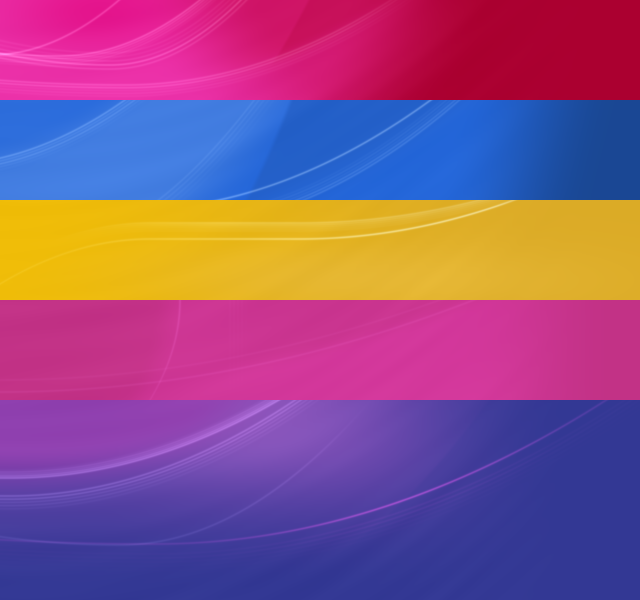
A WebGL 2 fragment shader for this background:

```glsl
#version 300 es
precision highp float;
uniform vec2 u_resolution;
out vec4 outColor;

const float BAND_COUNT = 6.0;     // the last band is two units tall
const float LINE_WIDTH = 0.012;
const float FIBRE_GAIN = 0.022;
const int BUNDLE_SIZE = 5;
const vec3 CRIMSON = vec3(0.67, 0.0, 0.19);
const vec3 ROSE = vec3(0.81, 0.08, 0.40);
const vec3 HOT_PINK = vec3(0.92, 0.19, 0.66);
const vec3 DEEP_PINK = vec3(0.89, 0.06, 0.53);
const vec3 AZURE = vec3(0.14, 0.40, 0.85);
const vec3 PALE_BLUE = vec3(0.26, 0.49, 0.88);
const vec3 SHADE_BLUE = vec3(0.14, 0.37, 0.77);
const vec3 NAVY = vec3(0.10, 0.28, 0.58);
const vec3 GOLD = vec3(0.94, 0.74, 0.03);
const vec3 OCHRE = vec3(0.86, 0.67, 0.15);
const vec3 SAND = vec3(0.91, 0.73, 0.23);
const vec3 PLUM_PINK = vec3(0.76, 0.195, 0.525);
const vec3 ORCHID = vec3(0.83, 0.22, 0.61);
const vec3 INDIGO = vec3(0.20, 0.22, 0.58);
const vec3 VIOLET = vec3(0.40, 0.27, 0.67);
const vec3 MAUVE = vec3(0.57, 0.35, 0.75);
const vec3 PURPLE = vec3(0.58, 0.25, 0.69);

float hash(float n) { return fract(sin(n * 91.17) * 4375.85); }

vec2 gradientAt(vec2 cell) {
  float angle = 6.2832 * hash(dot(cell, vec2(1.0, 57.3)));
  return vec2(cos(angle), sin(angle));
}

float gradientNoise(vec2 p) {
  vec2 i = floor(p), f = fract(p), s = f * f * (3.0 - 2.0 * f), e = vec2(1, 0);
  return mix(mix(dot(gradientAt(i), f), dot(gradientAt(i + e), f - e), s.x),
             mix(dot(gradientAt(i + e.yx), f - e.yx), dot(gradientAt(i + 1.0), f - 1.0), s.x), s.y);
}

// Signed distance to an arc rising to the right of its vertex; positive below
float arc(vec2 q, vec2 vertex, float bend) {
  float dx = q.x - vertex.x;
  dx *= dx < 0.0 ? 0.5 : 1.0;
  float slope = 2.0 * bend * dx;
  return (q.y - vertex.y + bend * dx * dx) / sqrt(1.0 + slope * slope);
}

float stroke(float d) {
  float w = max(LINE_WIDTH, 0.8 * BAND_COUNT / u_resolution.y);
  return exp(-d * d / (w * w));
}

// Parallel hairlines that fade away from the first one
float bundle(float d, float spread, float seed) {
  float sum = 0.0;
  for (int i = 0; i < BUNDLE_SIZE; i++) {
    float t = float(i) / float(BUNDLE_SIZE);
    sum += stroke(d - spread * t) * (1.0 - t) * (0.4 + 0.6 * hash(seed + t));
  }
  return sum;
}

float below(float d, float softness) { return smoothstep(-softness, softness, d); }
float blob(vec2 q, vec2 center, vec2 size) { vec2 v = (q - center) / size; return exp(-dot(v, v)); }

vec3 pinkBand(vec2 q) {
  float sweep = arc(q, vec2(1.25, 0.85), 0.12), loop = arc(q, vec2(1.1, 0.69), 0.37);
  vec3 c = mix(HOT_PINK, ROSE, smoothstep(1.6, 3.2, q.x - 0.8 * q.y + 0.6));
  c = mix(c, DEEP_PINK, 0.85 * blob(q, vec2(1.0, 0.1), vec2(0.9, 0.4)));
  c = mix(c, HOT_PINK, 0.35 * below(sweep, 0.12) * (1.0 - smoothstep(2.5, 4.3, q.x)));
  c = mix(c, CRIMSON, 0.25 * below(arc(q, vec2(0.8, 2.2), 0.42), 0.02) * below(-sweep, 0.1));
  c = mix(c, CRIMSON, smoothstep(3.4, 4.9, q.x + 0.45 * q.y * q.y));
  float lines = 0.3 * bundle(loop, -0.2, 1.0) + 0.25 * bundle(arc(q, vec2(0.6, 0.56), 0.286), 0.12, 2.0)
    + 0.22 * bundle(sweep, 0.14, 3.0) + 0.22 * stroke(arc(q, vec2(-0.1, 0.55), 0.33));
  return c + lines * vec3(0.25, 0.6, 0.45) * (1.0 - smoothstep(3.2, 4.6, q.x));
}

vec3 blueBand(vec2 q) {
  float sweep = arc(q, vec2(1.28, 1.10), 0.12), left = arc(q, vec2(-0.6, 0.65), 0.19);
  float fold = arc(q, vec2(0.3, 1.75), 0.27);
  vec3 c = mix(AZURE, PALE_BLUE, below(left, 0.2) * (1.0 - below(fold, 0.35)));
  c = mix(c, PALE_BLUE, 0.3 * (1.0 - smoothstep(0.0, 2.0, q.x)));
  c = mix(c, SHADE_BLUE, 0.8 * below(arc(q, vec2(1.2, 2.2), 0.75), 0.03) * (1.0 - below(sweep - 0.15, 0.25)));
  c = mix(c, NAVY, smoothstep(4.5, 6.1, q.x + 0.25 * q.y - 0.1));
  float lines = 0.3 * bundle(left, 0.14, 4.0) + 0.1 * bundle(fold + 0.25, 0.2, 5.0)
    + 0.4 * stroke(sweep) + 0.22 * bundle(arc(q, vec2(1.6, 1.3), 0.145), -0.14, 6.0);
  return c + lines * vec3(0.5, 0.42, 0.22) * (1.0 - smoothstep(4.4, 5.2, q.x));
}

vec3 goldBand(vec2 q) {
  vec3 c = mix(GOLD, OCHRE, smoothstep(0.0, 5.5, q.x));
  float rise = max(q.x - 3.0, 0.0), dip = max(1.5 - q.x, 0.0);
  float wave = q.y - 0.39 - 0.2 * dip * dip + 0.085 * rise * rise;
  c = mix(c, SAND, 0.75 * blob(q, vec2(3.8, 0.8), vec2(2.1, 0.36)) * below(wave, 0.2));
  float upper = wave + 0.16 - 0.014 * rise * rise;
  float lines = 0.55 * stroke(wave) * smoothstep(0.3, 4.5, q.x) + 0.1 * stroke(wave)
    + 0.3 * bundle(upper, 0.1, 7.0) * smoothstep(0.3, 2.5, q.x);
  return c + lines * vec3(0.1, 0.25, 0.55) * (1.0 - smoothstep(4.9, 5.5, q.x));
}

vec3 magentaBand(vec2 q) {
  float sweep = arc(q, vec2(0.0, 0.92), 0.041);
  float curl = q.x - 1.8 + 0.3 * q.y * q.y;
  float glow = smoothstep(0.4, 3.0, q.x) * (1.0 - smoothstep(4.6, 6.2, q.x));
  vec3 c = mix(PLUM_PINK, ORCHID, glow * (0.45 + 0.55 * below(sweep, 0.12)));
  c = mix(c, ORCHID, 0.5 * below(curl + 0.12, 0.15) * (1.0 - smoothstep(1.8, 3.2, q.x)));
  float lines = stroke(curl) * (1.0 - 0.6 * q.y) + 0.5 * stroke(sweep) + 0.3 * stroke(sweep + 0.12)
    + 0.4 * bundle(q.x - 2.3, 0.2, 8.0) * (1.0 - q.y);
  return c + 0.07 * lines * vec3(0.6, 0.8, 1.0);
}

vec3 purpleBand(vec2 q) {
  float inner = arc(q, vec2(0.1, 0.78), 0.108), outer = arc(q, vec2(0.1, 0.96), 0.118);
  float sweep = arc(q, vec2(1.55, 1.44), 0.0707);
  vec3 c = mix(VIOLET, INDIGO, smoothstep(3.2, 5.7, q.x));
  c = mix(c, MAUVE, 0.9 * blob(q, vec2(2.5, 0.1), vec2(1.3, 0.75)));
  c = mix(c, PURPLE, 0.9 * below(-inner, 0.3) * (1.0 - smoothstep(1.8, 3.2, q.x)));
  c = mix(c, INDIGO, 0.2 * below(arc(q, vec2(2.0, 2.0), 0.24), 0.02));
  c = mix(c, INDIGO, smoothstep(0.4, 1.9, q.y));
  float lines = 0.3 * bundle(inner, -0.1, 9.0) + 0.3 * bundle(outer, 0.16, 10.0)
    + 0.1 * stroke(arc(q, vec2(1.2, 1.45), 0.23));
  c += lines * vec3(0.5, 0.45, 0.5) * (1.0 - smoothstep(2.8, 3.8, q.x));
  float shine = 0.25 + 0.75 * blob(q, vec2(4.1, 0.95), vec2(1.5, 1.0));
  return c + (stroke(sweep) + 0.2 * bundle(sweep - 0.1, 0.2, 11.0)) * shine * vec3(0.3, 0.06, 0.17);
}

void main() {
  float pixel = BAND_COUNT / u_resolution.y;
  vec2 p = gl_FragCoord.xy * pixel;
  p.y = BAND_COUNT - p.y;
  // Stack the bands from the top with smooth seams
  vec4 seam = clamp((p.y - vec4(1, 2, 3, 4)) / pixel + 0.5, 0.0, 1.0);
  vec3 color = mix(pinkBand(p), blueBand(p - vec2(0, 1)), seam.x);
  color = mix(color, goldBand(p - vec2(0, 2)), seam.y);
  color = mix(color, magentaBand(p - vec2(0, 3)), seam.z);
  color = mix(color, purpleBand(p - vec2(0, 4)), seam.w);
  // Silky fibres that follow the sweep
  float fibre = gradientNoise(vec2(p.x * 0.5, 5.0 * (p.y + 0.09 * p.x * p.x)));
  color += FIBRE_GAIN * fibre * (1.0 - smoothstep(4.0, 6.0, p.x));
  outColor = vec4(clamp(color, 0.0, 1.0), 1.0);
}
```
